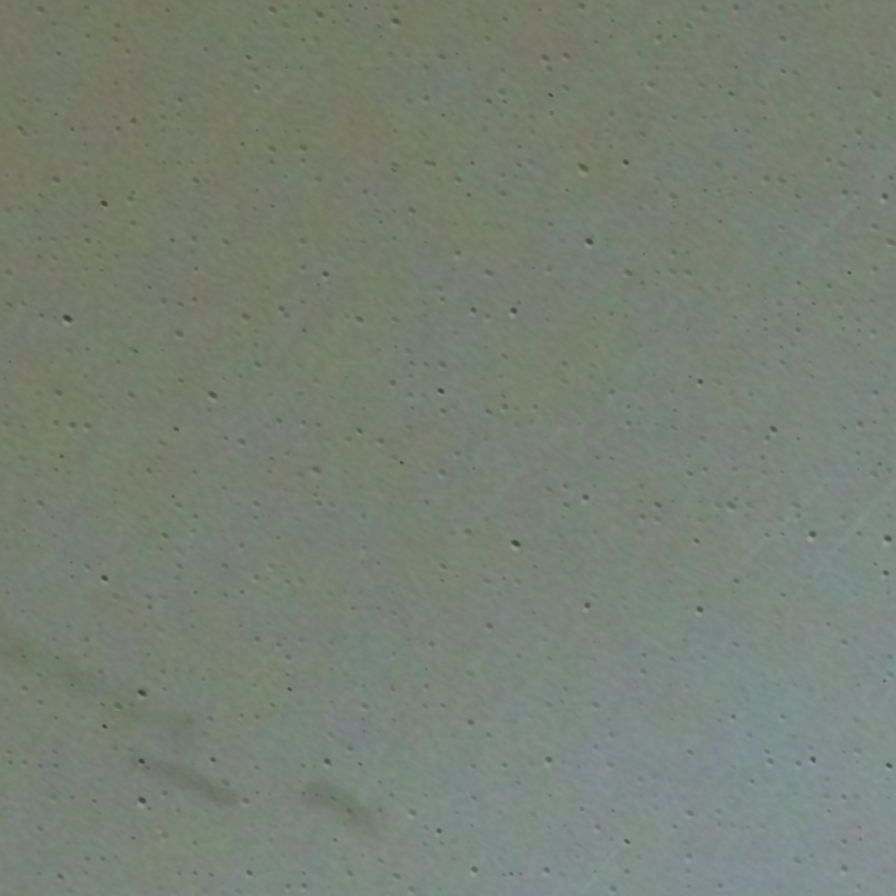
Write a WebGL 2 fragment shader that draws this texture.

```glsl
#version 300 es
precision highp float;

uniform vec2 u_resolution;
out vec4 fragColor;

vec2 hash2(vec2 p) {
  vec3 q = fract(p.xyx * vec3(0.1031, 0.1030, 0.0973));
  q += dot(q, q.yzx + 33.33);
  return fract((q.xx + q.yz) * q.zy);
}

float gradientNoise(vec2 p) {
  vec2 cell = floor(p), f = fract(p);
  vec2 w = f * f * f * (f * (f * 6.0 - 15.0) + 10.0);
  vec4 corner;
  for (int i = 0; i < 4; i++) {
    vec2 o = vec2(i & 1, i >> 1);
    float angle = 6.2832 * hash2(cell + o + 71.0).x;
    corner[i] = dot(vec2(cos(angle), sin(angle)), f - o);
  }
  return mix(mix(corner.x, corner.y, w.x), mix(corner.z, corner.w, w.x), w.y);
}

float blotches(vec2 p) {
  return gradientNoise(p) + 0.6 * gradientNoise(p * 2.3 + 17.0);
}

float segmentDistance(vec2 p, vec2 a, vec2 b) {
  vec2 ab = b - a;
  return length(p - a - ab * clamp(dot(p - a, ab) / dot(ab, ab), 0.0, 1.0));
}

// Pits with a dark core and a lit rim on one side
float pits(vec2 uv, float cells, float density, float radius) {
  vec2 p = uv * cells, id = floor(p);
  vec2 jitter = hash2(id + cells), kind = hash2(id + cells * 3.0);
  vec2 d = (fract(p) - 0.3 - 0.4 * jitter) / cells;
  d = mat2(0.85, 0.53, -0.53, 0.85) * d;
  d.x *= mix(0.55, 1.0, jitter.y);
  float size = radius * mix(0.6, 1.2, kind.y);
  float core = 1.0 - smoothstep(0.2 * size, size, length(d));
  float rim = 1.0 - smoothstep(0.2 * size, size, length(d - vec2(0.2, -1.1) * size));
  float strength = step(kind.x, density) * mix(0.3, 1.0, jitter.x * jitter.x);
  return strength * (0.5 * rim * kind.y - core);
}

// Faint straight scratches rising to the right
float scratches(vec2 uv) {
  float sum = 0.0;
  for (int i = 0; i < 11; i++) {
    vec2 h = hash2(vec2(i, 5.0)), k = hash2(vec2(i, 23.0));
    float angle = mix(0.76, 0.9, k.x);
    vec2 dir = vec2(cos(angle), sin(angle));
    vec2 d = uv - vec2(0.2 + 0.85 * h.x, h.y * 0.95);
    float along = dot(d, dir), across = dot(d, vec2(-dir.y, dir.x));
    float halfLength = mix(0.07, 0.2, k.y);
    float ends = 1.0 - smoothstep(0.3 * halfLength, halfLength, abs(along));
    float body = 1.0 - smoothstep(0.001, mix(0.004, 0.009, h.y), abs(across));
    sum += body * ends * mix(0.4, 1.0, h.x);
  }
  return sum * (0.7 + 0.9 * gradientNoise(uv * 25.0));
}

// Soft dark smears falling to the right
float stains(vec2 uv) {
  vec2 p = uv + 0.012 * vec2(gradientNoise(uv * 28.0), gradientNoise(uv * 28.0 + 40.0));
  float trail = 1.0 - smoothstep(0.0, 0.035, segmentDistance(p, vec2(-0.02, 0.29), vec2(0.21, 0.18)));
  float streak = 1.0 - smoothstep(0.002, 0.022, segmentDistance(p, vec2(0.16, 0.15), vec2(0.25, 0.11)));
  float patchMark = 1.0 - smoothstep(0.004, 0.03, segmentDistance(p, vec2(0.36, 0.115), vec2(0.41, 0.085)));
  float breakup = 0.8 + 0.7 * gradientNoise(uv * 22.0 + 9.0);
  return (0.45 * trail + 0.8 * streak + 0.8 * patchMark) * breakup;
}

void main() {
  vec2 uv = gl_FragCoord.xy / u_resolution;

  // Olive to blue-grey wash across the surface
  float t = 0.4 * uv.x + 0.6 * (1.0 - uv.y) + 0.06 * gradientNoise(uv * 4.0);
  vec3 color = mix(vec3(0.455, 0.468, 0.39), vec3(0.468, 0.502, 0.455), smoothstep(0.0, 0.62, t));
  color = mix(color, vec3(0.505, 0.562, 0.565), smoothstep(0.48, 1.0, t));

  // Mottled tints: green to magenta, then yellow to blue
  color += vec3(0.014, -0.016, 0.016) * blotches(uv * 11.0 + 3.0);
  color += vec3(-0.012, 0.002, 0.032) * blotches(uv * 9.0 + 60.0);
  color += vec3(0.012, -0.006, 0.004) * gradientNoise(uv * 48.0 + 8.0);

  // Fine grain stretched along the smear direction
  vec2 grain = mat2(0.85, 0.53, -0.53, 0.85) * uv;
  color += 0.026 * gradientNoise(grain * vec2(75.0, 130.0));
  color += 0.016 * gradientNoise(grain * vec2(150.0, 230.0) + 31.0);
  color += 0.012 * gradientNoise(uv * 26.0 + 90.0);

  color += vec3(0.026, 0.024, 0.029) * scratches(uv);
  color -= vec3(0.065, 0.068, 0.085) * stains(uv);
  color += 0.09 * pits(uv, 58.0, 0.3, 0.0042);
  color += 0.22 * pits(uv + 0.37, 24.0, 0.16, 0.0046);

  fragColor = vec4(color, 1.0);
}
```
